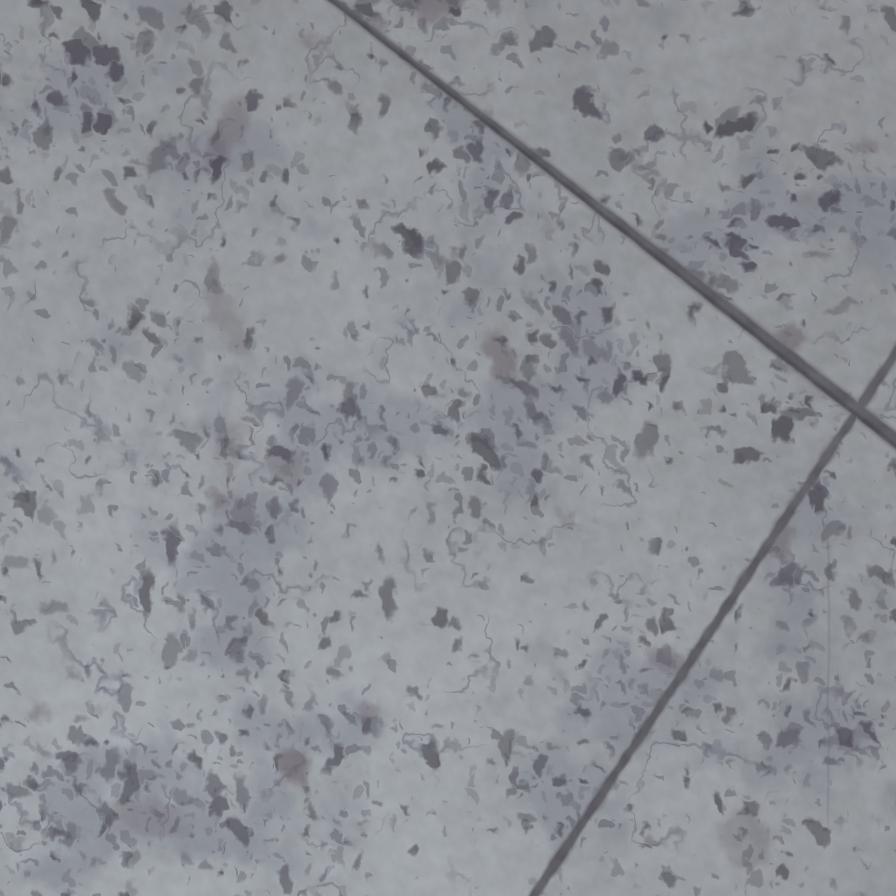
Write a three.js fragment shader that draws this texture.

```glsl
varying vec2 vUv;

vec2 hash2(vec2 p) {
  vec3 q = fract(p.xyx * vec3(0.1031, 0.1030, 0.0973));
  q += dot(q, q.yzx + 33.33);
  return fract((q.xx + q.yz) * q.zy);
}

// Layered sines, roughly -1 to 1
float waves(vec2 p) {
  float sum = 0.0, amp = 0.5;
  for (int i = 0; i < 4; i++) {
    p = mat2(0.8, 0.6, -0.6, 0.8) * p * 1.7 + 1.3;
    sum += amp * sin(p.x + 1.5 * sin(p.y));
    amp *= 0.6;
  }
  return sum;
}

// Cellular flecks: one stretched grain per cell, kept where cover is high
float flecks(vec2 p, float cover, float lean) {
  float mask = 0.0;
  for (int y = -1; y <= 1; y++) {
    for (int x = -1; x <= 1; x++) {
      vec2 id = floor(p) + vec2(float(x), float(y));
      vec2 place = hash2(id), kind = hash2(id + 71.3), look = hash2(id + 153.7);
      float angle = lean + 1.8 * (look.x - 0.5);
      vec2 d = p - id - 0.1 - 0.8 * place;
      d = mat2(cos(angle), -sin(angle), sin(angle), cos(angle)) * d;
      d.x *= mix(0.4, 0.9, look.y);
      float present = smoothstep(kind.y - 0.08, kind.y + 0.08, cover);
      float size = mix(0.1, 0.4, kind.x * kind.x) * present;
      float grain = 1.0 - smoothstep(size - 0.09, size + 0.1, length(d));
      mask = max(mask, grain * present * mix(0.4, 1.0, place.y));
    }
  }
  return mask;
}

float line(float dist, float halfWidth) {
  return 1.0 - smoothstep(halfWidth - 0.002, halfWidth + 0.002, abs(dist));
}

void main() {
  vec2 uv = vUv;

  // Signed distances to the two joints, which cross near the right edge
  vec2 crossing = vec2(0.957, 0.542);
  float longJoint = dot(uv - crossing, normalize(vec2(0.782, 1.0)));
  float shortJoint = dot(uv - crossing, normalize(vec2(1.5, -1.0)));
  float upper = step(0.0, longJoint);
  float right = step(0.0, shortJoint);

  // Each slab gets its own piece of stone
  vec2 stone = uv + vec2(3.7, 1.9) * upper + vec2(1.3, 5.1) * right;
  vec2 rough = stone + 0.006 * vec2(waves(stone * 70.0), waves(stone * 70.0 + 40.0));
  float cluster = waves(stone * 7.0);
  float lean = mix(2.0, 2.7, upper) + 0.5 * waves(stone * 3.0 + 9.0);

  // Pale ground, lighter toward the lower left
  float light = smoothstep(0.1, 1.2, length(uv - vec2(0.15, 0.0)));
  vec3 color = mix(vec3(0.625, 0.645, 0.665), vec3(0.56, 0.57, 0.585), light);
  color += 0.016 * waves(stone * 9.0 + 5.0) + 0.014 * waves(stone * 90.0);
  color += 0.012 * waves(stone * 45.0 + 17.0) * vec3(0.8, 0.9, 1.2);

  // Blue-grey bruising and thin wandering veins inside the clusters
  float bruise = smoothstep(0.0, 0.8, cluster + 0.5 * waves(rough * 24.0));
  color = mix(color, vec3(0.46, 0.47, 0.52), 0.4 * bruise);
  float vein = 1.0 - smoothstep(0.0, 0.13, abs(waves(rough * 17.0 + 3.0)));
  vein *= smoothstep(0.0, 0.6, waves(stone * 13.0 + 21.0));
  color = mix(color, vec3(0.40, 0.40, 0.45), 0.5 * vein);

  // Brown blotches, then medium and fine dark flecks
  float blotch = flecks(rough * 13.0 + 4.0, 0.1 + 0.12 * cluster, lean);
  color = mix(color, vec3(0.42, 0.39, 0.42), 0.65 * blotch);
  float fine = flecks(rough * 72.0, 0.3 + 0.3 * cluster, lean);
  color = mix(color, vec3(0.38, 0.38, 0.42), 0.6 * fine);
  float medium = flecks(rough * 38.0, 0.36 + 0.4 * cluster, lean);
  color = mix(color, vec3(0.28, 0.27, 0.31), 0.8 * medium * mix(0.75, 1.0, light));

  // Faint scratch on the right slab
  float scratch = line(uv.x - 0.925 - 0.002 * waves(uv * 20.0), 0.001);
  scratch *= smoothstep(0.04, 0.12, uv.y) * (1.0 - smoothstep(0.38, 0.45, uv.y));
  color = mix(color, vec3(0.42, 0.42, 0.46), 0.4 * scratch);

  // Joints with chipped edges and a soft shaded border
  float chip = 0.0015 * waves(uv * 45.0);
  float longWidth = mix(0.0035, 0.0075, smoothstep(0.35, 1.0, uv.x));
  float shade = max(line(longJoint, longWidth + 0.003), line(shortJoint, 0.0075 + 2.0 * chip));
  float joint = max(line(longJoint, longWidth + 0.4 * chip), line(shortJoint, 0.005 + chip));
  vec3 grout = vec3(0.36, 0.355, 0.38) + 0.03 * waves(uv * 60.0);
  grout -= 0.06 * line(longJoint + 0.6 * longWidth, 0.0025);
  color = mix(color, vec3(0.45, 0.45, 0.48), 0.45 * shade);
  color = mix(color, grout, 0.92 * joint);

  gl_FragColor = vec4(color, 1.0);
}
```
